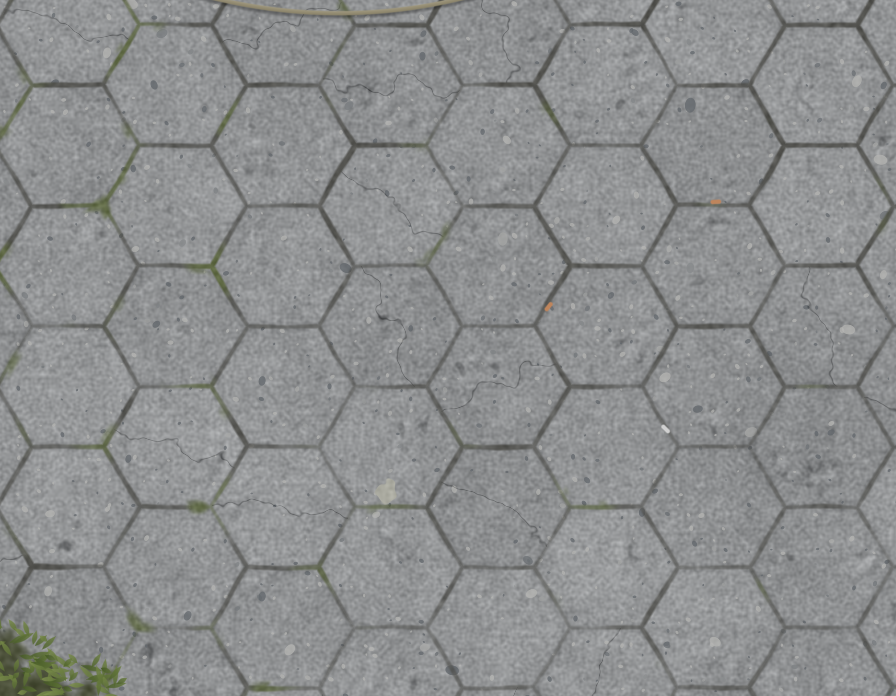
Write a Shadertoy shader that draws this texture.

```glsl
// Worn hexagonal concrete pavers: flat-topped hex cells with uneven joints,
// gradient-noise grain, crumbled patches, cracks, embedded pebbles and moss,
// plus grass in the lower left corner, a thin cable and a little litter.
#define PITCH 0.1732                  // vertical repeat, in canvas heights
#define STRETCH 1.031                 // horizontal widening of the hexagons
#define ORIGIN vec2(0.0973, 0.7911)   // centre of one paver
#define JOINT_WIDTH 0.017             // half width, in pitches
#define GRAIN 0.13
#define CRACKED_SHARE 0.16
#define BLADES 80
#define STONE vec3(0.570, 0.577, 0.583)
#define JOINT_DARK vec3(0.325, 0.325, 0.31)
#define MOSS vec3(0.36, 0.40, 0.25)

vec2 hash2(vec2 p) {
    vec3 q = fract(p.xyx * vec3(0.1031, 0.1030, 0.0973));
    q += dot(q, q.yzx + 33.33);
    return fract((q.xx + q.yz) * q.zy);
}

float noise(vec2 p) {                 // gradient noise, about -0.7 to 0.7
    vec2 i = floor(p), f = p - i, u = f * f * f * (f * (f * 6.0 - 15.0) + 10.0);
    vec2 e = vec2(0, 1);
    float a = dot(hash2(i) * 2.0 - 1.0, f);
    float b = dot(hash2(i + e.yx) * 2.0 - 1.0, f - e.yx);
    float c = dot(hash2(i + e.xy) * 2.0 - 1.0, f - e.xy);
    float d = dot(hash2(i + e.yy) * 2.0 - 1.0, f - e.yy);
    return mix(mix(a, b, u.x), mix(c, d, u.x), u.y);
}

float cover(float dist, float soft) { // 1 inside, smooth at the edge
    return 1.0 - smoothstep(-soft, soft, dist);
}

vec2 segment(vec2 p, vec2 a, vec2 dir) { // distance and place along it
    float h = clamp(dot(p - a, dir) / dot(dir, dir), 0.0, 1.0);
    return vec2(length(p - a - dir * h), h);
}

// Local position in the nearest paver (xy) and its lattice id (zw)
vec4 hexCell(vec2 q) {
    vec2 r = vec2(1.7320508, 1.0);
    vec2 a = mod(q + r * 0.5, r) - r * 0.5, b = mod(q, r) - r * 0.5;
    vec2 l = dot(a, a) < dot(b, b) ? a : b;
    return vec4(l, floor((q - l) * 2.0 / r + 0.5));
}

vec3 addPebbles(vec3 col, vec2 p, float freq, float density, float px) {
    vec2 g = p * freq, id = floor(g), h = hash2(id + 40.0), k = hash2(id + 171.0);
    vec2 d = fract(g) - mix(vec2(0.3), vec2(0.7), h);
    float t = h.x * 6.283;
    d = mat2(cos(t), sin(t), -sin(t), cos(t)) * d * vec2(1.0, 1.4);
    float m = cover(length(d) - mix(0.1, 0.28, k.x * k.x), freq * px * 0.7);
    vec3 tone = mix(vec3(0.38, 0.40, 0.42), vec3(0.71, 0.71, 0.70),
                    smoothstep(0.25, 0.6, k.y / density));
    return mix(col, tone, m * step(k.y, density) * 0.75);
}

vec3 addGrass(vec3 col, vec2 p, float px) {
    float reach = p.x / 0.17 + p.y / 0.12 + 0.6 * noise(p * 35.0);
    vec3 soil = vec3(0.27, 0.29, 0.19) + 0.12 * noise(p * 90.0);
    col = mix(col, soil, 0.9 * (1.0 - smoothstep(0.55, 0.95, reach)));
    for (int i = 0; i < BLADES; i++) {
        vec2 h = hash2(vec2(i, 3)), k = hash2(vec2(i, 19));
        vec2 root = vec2(0.17 * h.x, 0.11 * h.y * (1.0 - 0.7 * h.x));
        float t = 1.57 + (k.x - 0.5) * 4.2;
        vec2 s = segment(p, root, mix(0.012, 0.034, k.y) * vec2(cos(t), sin(t)));
        float blade = cover(s.x - 0.0035 * sin(3.1416 * s.y), px * 0.8);
        vec3 green = mix(vec3(0.25, 0.33, 0.13), vec3(0.53, 0.60, 0.33), k.x * 0.6 + s.y * 0.4);
        col = mix(col, green, blade * 0.85);
    }
    return col;
}

void mainImage(out vec4 fragColor, in vec2 fragCoord) {
    float px = 1.0 / iResolution.y;
    vec2 p = fragCoord * px;
    vec2 q = (p - ORIGIN) / vec2(STRETCH, 1.0) / PITCH;
    q += 0.018 * vec2(noise(q * 2.5), noise(q * 2.5 + 31.0));
    vec4 cell = hexCell(q);
    vec2 l = cell.xy, id = cell.zw, seed = hash2(id + 50.0);
    float edge = 0.5 - max(abs(l.y), abs(l.x) * 0.8660254 + abs(l.y) * 0.5);

    // Concrete: tone of each paver, stains and grain
    vec3 col = STONE + (seed.x - 0.5) * 0.035;
    col += 0.045 * noise(p * 4.0) + 0.05 * noise(p * 20.0);
    col += 0.07 * noise(p * 70.0) + GRAIN * noise(p * 170.0);

    // Crumbled patches with lit relief and pits
    float patchy = smoothstep(0.0, 0.4, noise(l * 2.3 + id * 7.3 + 0.4)) * smoothstep(0.02, 0.15, edge);
    float relief = noise(p * 42.0) - noise(p * 42.0 + vec2(-0.2, 0.3));
    col += patchy * (0.16 * relief - 0.13 * smoothstep(0.12, 0.45, noise(p * 58.0)));
    col = addPebbles(col, p, 60.0, 0.22, px);
    col = addPebbles(col, p + 0.37, 26.0, 0.09, px);

    // Cracks across a share of the pavers
    float turn = seed.x * 6.283;
    float crack = abs(dot(l, vec2(cos(turn), sin(turn))) + 0.25 * noise(l * 3.5 + id * 3.7) + 0.06 * noise(l * 13.0));
    col -= 0.15 * cover(crack - 0.006, px / PITCH) * step(seed.y, CRACKED_SHARE);

    // Joints: worn rim, uneven dark gap, moss
    col -= 0.045 * (1.0 - smoothstep(0.0, 0.06, edge));
    float wear = noise(p * 7.0 + 9.0) + 0.5 * noise(p * 30.0);
    float gap = cover(edge - JOINT_WIDTH * (1.0 + 0.8 * wear), 0.7 * px / PITCH + 0.006);
    float depth = clamp(0.68 + 0.8 * wear + 0.25 * (p.y - 0.5), 0.2, 1.0);
    float moss = smoothstep(0.12, 0.4, noise(p * 9.0 + 4.0) + 0.22 * (0.7 - p.x));
    col = mix(col, mix(JOINT_DARK, MOSS, moss) + 0.12 * noise(p * 110.0), gap * depth);
    float tuft = moss * smoothstep(0.1, 0.35, noise(p * 24.0)) * cover(edge - 0.05, 0.03);
    col = mix(col, MOSS + 0.2 * noise(p * 130.0), tuft * 0.8);

    // Pale spall, scattered litter, cable and grass
    float spall = length(p - vec2(0.555, 0.292)) - 0.015 + 0.012 * noise(p * 60.0);
    col = mix(col, vec3(0.67, 0.67, 0.63) + 0.1 * noise(p * 120.0), cover(spall, px));
    vec2 litter[3] = vec2[3](vec2(0.788, 0.559), vec2(1.029, 0.710), vec2(0.956, 0.384));
    for (int i = 0; i < 3; i++) {
        float t = 2.3 * float(i) + 0.9;
        float d = segment(p, litter[i] - 0.004 * vec2(cos(t), sin(t)), 0.009 * vec2(cos(t), sin(t))).x;
        col = mix(col, i < 2 ? vec3(0.75, 0.52, 0.36) : vec3(0.82), cover(d - 0.003, px));
    }
    float sag = (p.x - 0.486) / 0.168;
    float cable = p.y - 1.0 + 0.019 * (1.0 - sag * sag);
    col *= 1.0 - 0.3 * cover(abs(cable + 0.004) - 0.003, 0.003);
    col = mix(col, vec3(0.58, 0.55, 0.45) + 15.0 * cable, cover(abs(cable) - 0.003, px));
    col = addGrass(col, p, px);
    fragColor = vec4(clamp(col, 0.0, 1.0), 1.0);
}
```
